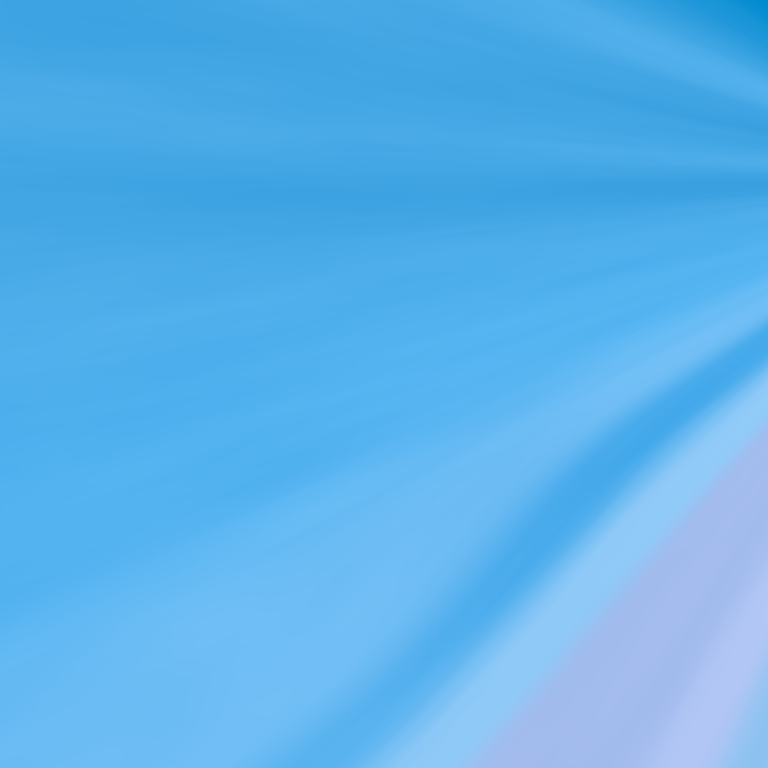
Write a Shadertoy shader that draws this background.

```glsl
#define FOCUS vec2(1.29, 0.772)
#define BEND 6.0
#define STREAK 0.05
#define DEEP vec3(0.00, 0.54, 0.81)
#define SKY vec3(0.275, 0.66, 0.90)
#define AZURE vec3(0.32, 0.70, 0.94)
#define GLOW vec3(0.44, 0.745, 0.96)
#define SHADE vec3(0.27, 0.665, 0.92)
#define ICE vec3(0.56, 0.79, 0.97)
#define LAVENDER vec3(0.635, 0.735, 0.93)
#define PEARL vec3(0.70, 0.78, 0.96)
#define HAZE vec3(0.55, 0.76, 0.94)

float hash(vec2 p) {
    return fract(sin(dot(p, vec2(127.1, 311.7))) * 43758.5453);
}

float noise(vec2 p) {
    vec2 cell = floor(p), f = fract(p);
    f = f * f * (3.0 - 2.0 * f);
    return mix(mix(hash(cell), hash(cell + vec2(1, 0)), f.x),
               mix(hash(cell + vec2(0, 1)), hash(cell + vec2(1, 1)), f.x), f.y);
}

float bell(float x, float center, float width) {
    float d = (x - center) / width;
    return exp(-d * d);
}

// Layered noise stretched along the rays
float fibres(float angle, float radius) {
    float sum = 0.0, weight = 0.5;
    vec2 p = vec2(angle * 0.22, radius * 2.5);
    for (int i = 0; i < 5; i++) {
        sum += weight * (noise(p) - 0.5);
        p = p * vec2(2.1, 1.6) + vec2(17.3, 9.1);
        weight *= 0.6;
    }
    return sum;
}

// Colour of the fan by angle in degrees below the horizontal
vec3 fan(float angle, float radius) {
    float far = smoothstep(0.5, 1.1, radius);
    vec3 color = mix(DEEP, SKY, smoothstep(-39.0, -21.0, angle));
    color = mix(color, AZURE, smoothstep(0.0, 20.0, angle));
    color = mix(color, GLOW, smoothstep(21.0, 31.0, angle));
    color = mix(color, SHADE, smoothstep(31.0, 35.5, angle) * (1.0 - 0.45 * far));
    color = mix(color, ICE, smoothstep(37.0, 43.5, angle));
    color = mix(color, LAVENDER, smoothstep(46.3, 49.7, angle));
    color = mix(color, PEARL, smoothstep(56.5, 62.0, angle));
    return mix(color, HAZE, smoothstep(63.0, 68.0, angle));
}

void mainImage(out vec4 fragColor, in vec2 fragCoord) {
    vec2 uv = fragCoord / iResolution.xy;
    vec2 toFocus = FOCUS - uv;
    float radius = length(toFocus);
    float angle = degrees(atan(toFocus.y, toFocus.x));

    // Bend the middle rays downward away from the focus
    float bent = angle - BEND * smoothstep(0.5, 1.1, radius) * bell(angle, 38.0, 7.0);
    float fibre = fibres(bent, radius);
    vec3 color = fan(bent + 1.2 * fibre, radius);

    // Narrow light and dark rays in the upper fan
    float rays = 0.05 * bell(angle, -20.5, 3.0) - 0.04 * bell(angle, -11.0, 4.0)
               + 0.035 * bell(angle, -3.5, 2.5) - 0.05 * bell(angle, 3.0, 3.5);
    color += rays * exp(-1.5 * max(radius - 0.3, 0.0)) * vec3(1.0, 0.7, 0.5);

    // Fine streaks, softer over the pale rays
    float softness = mix(1.0, 0.5, smoothstep(36.0, 48.0, bent));
    color += STREAK * softness * fibre * vec3(1.3, 0.8, 0.5);
    fragColor = vec4(clamp(color, 0.0, 1.0), 1.0);
}
```
